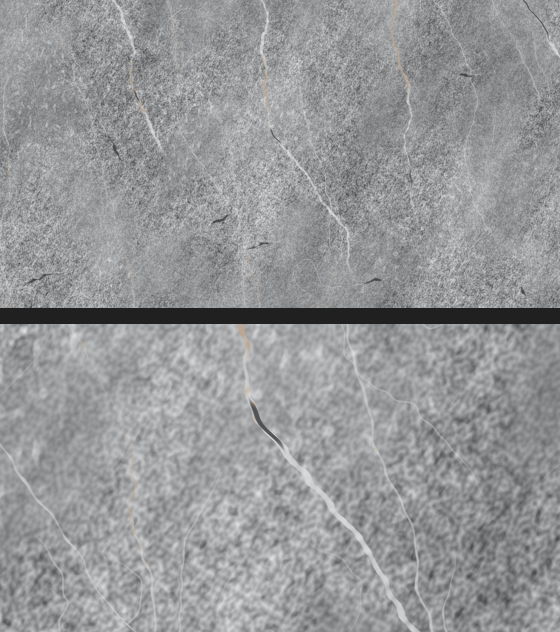
Top: the whole. Bottom: its middle third, enlarged.
This texture is drawn by a WebGL 2 fragment shader. Its source:

```glsl
#version 300 es
precision highp float;
// Grey marble slab: diagonal clouds and a gritty crystalline grain built from
// gradient noise, crossed by leaning white and ochre veins, a web of faint
// hairlines, and a few short dark open cracks.

uniform vec2 u_resolution;
out vec4 fragColor;

const vec3 STONE = vec3(0.583, 0.587, 0.592);
const vec3 VEIN_WHITE = vec3(0.82, 0.825, 0.825);
const vec3 VEIN_OCHRE = vec3(0.71, 0.62, 0.53);
const vec3 CRACK_DARK = vec3(0.23, 0.235, 0.245);
const float BED_ANGLE = 1.03;      // direction of the diagonal bedding
const float CLOUD_GAIN = 0.95;
const float GRAIN_GAIN = 1.15;
const int VEINS = 15;              // every third one is a major vein
const float MAJOR_WIDTH = 0.0048;
const float MINOR_WIDTH = 0.0014;
const int CRACKS = 7;
const float CRACK_WIDTH = 0.0055;

float hash(vec2 p) {
    vec3 q = fract(p.xyx * 0.1031);
    q += dot(q, q.yzx + 33.33);
    return fract((q.x + q.y) * q.z);
}

float corner(vec2 cell, vec2 offset) {
    float a = 6.2832 * hash(cell);
    return dot(vec2(cos(a), sin(a)), offset);
}

// Gradient noise, roughly -0.7 to 0.7
float noise(vec2 p) {
    vec2 i = floor(p), f = p - i;
    vec2 u = f * f * f * (f * (f * 6.0 - 15.0) + 10.0);
    vec2 e = vec2(1.0, 0.0);
    return mix(mix(corner(i, f), corner(i + e, f - e), u.x),
               mix(corner(i + e.yx, f - e.yx), corner(i + 1.0, f - 1.0), u.x), u.y);
}

mat2 rotation(float a) {
    return mat2(cos(a), -sin(a), sin(a), cos(a));
}

float stroke(float d, float width, float px) {
    return 1.0 - smoothstep(width - px, width + px, d);
}

// Line along the zero level of a field, with near constant width
float contour(float field, float width, float px) {
    float slope = length(vec2(dFdx(field), dFdy(field))) / px;
    return stroke(abs(field) / max(slope, 0.4), width, px);
}

// Tone of the rock body, as an offset from the base grey
float rockTone(vec2 p) {
    vec2 bed = rotation(BED_ANGLE) * p;   // x along the bedding, y across it
    float cloud = 0.10 * noise(p * 2.3 + 4.7) + 0.09 * noise(bed * vec2(1.6, 6.0) + 9.1)
                + 0.07 * noise(bed * vec2(5.0, 17.0)) + 0.06 * noise(p * 13.0 + 2.2);
    float rough = smoothstep(-0.3, 0.3, noise(p * 3.1 + 17.3) + 0.5 * noise(bed * vec2(4.0, 11.0) + 5.5));
    float grain = 0.15 * noise(bed * vec2(150.0, 185.0)) + 0.11 * noise(bed * vec2(66.0, 92.0) + 3.3)
                + 0.08 * noise(bed * vec2(26.0, 42.0) + 7.9);
    float pits = smoothstep(0.18, 0.42, noise(bed * vec2(70.0, 105.0) + 31.7));
    float flecks = smoothstep(0.16, 0.45, noise(p * vec2(75.0, 48.0) + 13.1));
    float fleckPatch = smoothstep(-0.05, 0.35, noise(p * vec2(4.5, 2.4) + 23.9));
    return CLOUD_GAIN * cloud + GRAIN_GAIN * grain * mix(0.65, 1.2, rough)
         - 0.10 * pits * rough + 0.11 * flecks * fleckPatch;
}

void main() {
    float px = 1.0 / u_resolution.y;
    vec2 p = gl_FragCoord.xy * px;
    float aspect = u_resolution.x * px;
    vec3 color = STONE + rockTone(p);

    // Hairline web
    vec2 bent = p + 0.03 * vec2(noise(p * 9.0), noise(p * 9.0 + 40.0)) + 0.006 * noise(p * 45.0);
    float wide = contour(noise(bent * vec2(3.2, 2.0) + 6.4), 0.0009, px)
               * smoothstep(-0.05, 0.3, noise(p * 3.7 + 51.0));
    float fine = contour(noise(bent * vec2(8.0, 5.5) + 27.2), 0.0007, px)
               * smoothstep(0.0, 0.35, noise(p * 4.3 + 71.0));
    color = mix(color, VEIN_WHITE, 0.55 * max(wide, fine));

    // Leaning veins, broken by grain and stained ochre in stretches
    float chips = noise(p * 80.0 + 61.0);
    for (int i = 0; i < VEINS; i++) {
        float id = float(i);
        bool major = i % 3 == 1;
        float lean = mix(-0.12, 0.52, hash(vec2(id, 3.0)));
        float row = id * 7.37 + 0.4;
        float x = (id + 0.3 + 0.4 * hash(vec2(id, 8.0))) / float(VEINS) * (aspect + 0.5) - 0.35
                + lean * (1.0 - p.y) + 0.13 * noise(vec2(p.y * 2.5, row))
                + 0.025 * noise(vec2(p.y * 10.0, row)) + 0.008 * noise(vec2(p.y * 38.0, row));
        float d = abs(p.x - x) * inversesqrt(1.0 + lean * lean);
        float top = major ? 1.1 : mix(0.45, 1.15, hash(vec2(id, 12.0)));
        float bottom = top - mix(0.45, 1.2, hash(vec2(id, 15.0)));
        float span = smoothstep(bottom, bottom + 0.12, p.y) * (1.0 - smoothstep(top - 0.08, top, p.y));
        float swell = 0.65 + 1.1 * noise(vec2(p.y * 6.0, row + 2.3));
        float width = (major ? MAJOR_WIDTH : MINOR_WIDTH) * max(swell, 0.2) * (1.0 + 0.8 * chips);
        float stain = smoothstep(0.08, 0.3, noise(vec2(p.y * 3.0, row + 4.6)) + 0.3 * chips);
        float cover = span * clamp(0.78 + 0.5 * chips, 0.0, 1.0) * (major ? 1.0 : 0.7);
        color = mix(color, mix(VEIN_WHITE, VEIN_OCHRE, stain), cover * stroke(d, width, px));
        color += 0.035 * span * exp(-d / 0.012);
        float opening = smoothstep(0.3, 0.42, noise(vec2(p.y * 8.0, row + 1.2)));
        if (major) color = mix(color, CRACK_DARK, 0.85 * span * opening * stroke(d, 0.0026 * opening, px));
    }

    // Short open cracks with pale tails
    for (int i = 0; i < CRACKS; i++) {
        float id = float(i);
        vec2 center = vec2((id + hash(vec2(id, 21.0))) / float(CRACKS) * aspect, hash(vec2(id, 25.0)));
        vec2 q = rotation(mix(-1.3, 0.8, hash(vec2(id, 29.0)))) * (p - center);
        float reach = mix(0.022, 0.06, hash(vec2(id, 33.0)));
        q.y += 0.012 * noise(vec2(q.x * 32.0, id + 0.5));
        float t = q.x / reach;
        float tail = stroke(abs(q.y), 0.0012, px) * (1.0 - smoothstep(1.2, 2.4, abs(t)));
        color = mix(color, VEIN_WHITE, 0.6 * tail);
        float width = CRACK_WIDTH * (1.0 - t * t) * (0.6 + noise(vec2(q.x * 70.0, id + 9.5)));
        float inside = stroke(abs(q.y), max(width, 0.0), px) * (1.0 - smoothstep(0.85, 1.0, abs(t)));
        color = mix(color, CRACK_DARK, 0.9 * inside);
    }

    fragColor = vec4(clamp(color, 0.0, 1.0), 1.0);
}
```
